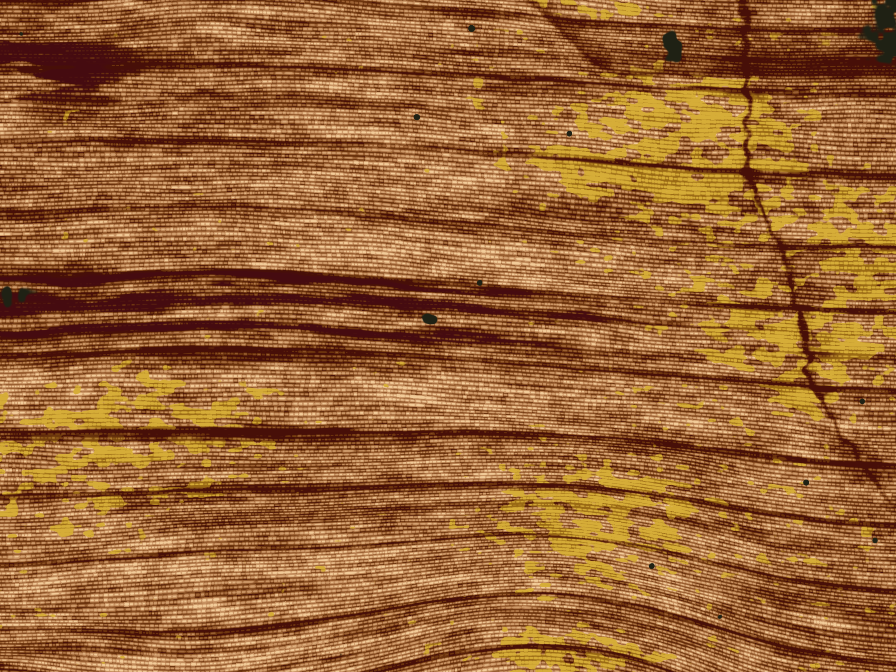
Write a WebGL 1 fragment shader that draws this texture.

```glsl
precision highp float;
// Stained wood section: fine rows of cells bent along growth lines, dark resin
// bands, yellow flecks and a ragged crack. A tone value is built from noise and
// distance functions, then coloured by a brown ramp; 2x2 samples smooth edges.
uniform vec2 u_resolution;
#define ROWS 165.0
#define CELLS 150.0
#define RING_GAP 0.104
#define RING_DARK 0.55
#define BASE_TONE 0.72
#define CELL_CONTRAST 0.78
#define STREAK_CONTRAST 0.62
#define PATCH_CONTRAST 0.50
#define FLECK_LIMIT 0.95
#define SAMPLE_STEP 0.36
const vec3 DEEP = vec3(0.28, 0.06, 0.03);
const vec3 UMBER = vec3(0.42, 0.20, 0.05);
const vec3 TAN = vec3(0.60, 0.37, 0.19);
const vec3 CREAM = vec3(0.79, 0.58, 0.39);
const vec3 PALE = vec3(0.95, 0.80, 0.60);
const vec3 PLUM = vec3(0.27, 0.04, 0.07);
const vec3 INK = vec3(0.12, 0.13, 0.08);
float hash(vec2 p) {
  vec3 q = fract(p.xyx * 0.1031);
  q += dot(q, q.yzx + 33.33);
  return fract((q.x + q.y) * q.z);
}
float noise(vec2 p) {
  vec2 i = floor(p), f = fract(p);
  f = f * f * (3.0 - 2.0 * f);
  return mix(mix(hash(i), hash(i + vec2(1.0, 0.0)), f.x),
             mix(hash(i + vec2(0.0, 1.0)), hash(i + 1.0), f.x), f.y);
}
float bell(float d) { return exp(-d * d); }
float blob(vec2 p, float x, float y, float rx, float ry) {
  return bell(length((p - vec2(x, y)) / vec2(rx, ry)));
}
// Height measured along the bent grain
float grainHeight(vec2 p) {
  float bulge = 0.10 * bell((p.x - 0.82) / 0.30) * (1.0 - smoothstep(0.0, 0.5, p.y));
  float droop = 0.05 * smoothstep(0.3, 1.33, p.x);
  return p.y - bulge + droop + 0.02 * (noise(p * vec2(3.0, 6.0)) - 0.5);
}
// Bright cells in uneven rows and dashes, with dark walls between
float cellRows(vec2 g) {
  float r = g.y * ROWS + 1.5 * noise(g * vec2(7.0, 24.0)), row = floor(r);
  float c = g.x * CELLS + 7.0 * hash(vec2(row, 3.0)) + 4.0 * noise(vec2(g.x * 20.0, row));
  float body = 0.5 - 0.5 * cos(6.28318 * fract(r));
  float wall = smoothstep(0.0, 0.3, 0.5 - abs(fract(c) - 0.5));
  float dash = 0.55 * (noise(vec2(g.x * 26.0, row * 7.0)) - 0.5);
  return body * mix(0.5, 1.0, wall) - 0.42 + dash + 0.5 * (hash(vec2(floor(c), row)) - 0.5);
}
float growthLines(vec2 g) {
  float k = g.y / RING_GAP - 0.6, ring = floor(k + 0.5);
  float d = (k - ring + 0.2 * (hash(vec2(ring, 9.0)) - 0.5)) * RING_GAP;
  d += 0.005 * (noise(g * vec2(22.0, 70.0)) - 0.5);
  float strength = mix(0.75, 1.25, noise(vec2(g.x * 4.0, ring * 5.0)));
  return strength * (bell(d / 0.0042) + 0.3 * bell((d + 0.006) / 0.012));
}
// Ragged resin strips, fading to the right
float resinBands(vec2 g) {
  float ragged = noise(g * vec2(9.0, 60.0)) + 0.5 * noise(g * vec2(30.0, 140.0)) - 0.75;
  float y = g.y + 0.016 * ragged;
  float strips = bell((y - 0.582) / 0.008) + bell((y - 0.55) / 0.012) + bell((y - 0.508) / 0.010);
  float reach = 1.0 - smoothstep(0.55, 1.2, g.x + 0.3 * ragged);
  float corner = blob(g, 0.0, 0.9, 0.24, 0.07) * smoothstep(-0.25, 0.1, ragged);
  float lower = blob(vec2(g.x, y), 0.38, 0.468, 0.26, 0.015);
  return min(1.15 * strips * reach + 1.3 * corner + 0.6 * lower, 1.0);
}
// Dark fold sweeping in from the top edge
float topFold(vec2 p) {
  float d = p.y - 0.885 - 0.13 * (1.0 - smoothstep(0.74, 0.93, p.x));
  return smoothstep(-0.004, 0.006, d) * exp(-max(d, 0.0) / 0.03);
}
float crack(vec2 p) {
  float fall = 1.0 - p.y, jag = noise(vec2(p.y * 16.0, 2.0)) + 0.4 * noise(p * 60.0);
  float d = p.x - 1.10 - 0.37 * fall * fall - 0.035 * (jag - 0.7);
  float halo = smoothstep(0.4, 0.75, noise(p * vec2(35.0, 50.0))) * bell(d / 0.04);
  return smoothstep(0.2, 0.3, p.y) * (bell(d / 0.005) + 0.5 * halo);
}
float yellowFlecks(vec2 p, vec2 g) {
  float zone = blob(p, 0.17, 0.36, 0.27, 0.09) + blob(p, 0.97, 0.79, 0.22, 0.10)
    + blob(p, 1.27, 0.56, 0.20, 0.18) + blob(p, 0.90, 0.22, 0.20, 0.08) + blob(p, 0.92, 0.99, 0.12, 0.03)
    + blob(p, 0.82, 0.02, 0.14, 0.04) + 0.7 * blob(p, 0.08, 0.22, 0.18, 0.06) + 0.3 * blob(p, 1.1, 0.5, 0.4, 0.5);
  float fleck = 0.75 * noise(g * vec2(52.0, 95.0)) + 0.25 * noise(g * vec2(110.0, 180.0));
  fleck += 0.35 * (noise(g * vec2(10.0, 22.0)) - 0.5);
  return smoothstep(0.0, 0.05, fleck + 0.52 * min(zone, 1.0) - FLECK_LIMIT);
}
// Knot, stained margins and scattered pits
float inkSpots(vec2 p) {
  float stain = blob(p, 1.0, 0.93, 0.016, 0.03) + blob(p, 1.34, 0.96, 0.06, 0.07)
    + 0.8 * blob(p, 0.0, 0.56, 0.06, 0.02) + blob(p, 0.64, 0.525, 0.014, 0.009);
  vec2 id = floor(p * 9.0), q = fract(p * 9.0) - 0.2 - 0.6 * vec2(hash(id), hash(id + 40.0));
  stain += step(0.92, hash(id + 17.0)) * bell(length(q) / 0.045);
  return smoothstep(0.35, 0.55, stain * (0.3 + 1.1 * noise(p * 90.0)));
}
vec3 section(vec2 p) {
  vec2 g = vec2(p.x, grainHeight(p));
  float band = resinBands(g);
  float shade = RING_DARK * growthLines(g) + 0.8 * band + 0.6 * topFold(p) + 0.55 * crack(p)
    + 0.3 * blob(p, 1.28, 0.92, 0.2, 0.05) + 0.3 * smoothstep(0.66, 0.9, noise(g * vec2(2.5, 65.0)));
  float streak = 0.5 * noise(g * vec2(10.0, 95.0)) + 0.5 * noise(g * vec2(36.0, 130.0)) - 0.5;
  float patches = 0.6 * noise(g * vec2(4.0, 14.0)) + 0.4 * noise(g * vec2(16.0, 40.0)) - 0.5;
  float grain = CELL_CONTRAST * cellRows(g) + STREAK_CONTRAST * streak + PATCH_CONTRAST * patches;
  float tone = BASE_TONE - 0.07 * smoothstep(0.6, 1.3, p.x) - shade + grain * (1.0 - 0.5 * min(shade, 1.0));
  vec3 colour = mix(DEEP, UMBER, smoothstep(0.02, 0.18, tone));
  colour = mix(mix(colour, TAN, smoothstep(0.30, 0.52, tone)), CREAM, smoothstep(0.62, 0.88, tone));
  colour = mix(colour, PALE, smoothstep(1.0, 1.4, tone));
  colour = mix(colour, PLUM, 0.8 * smoothstep(0.5, 0.9, band) * (1.0 - smoothstep(0.1, 0.4, tone)));
  vec3 yellow = mix(vec3(0.60, 0.41, 0.08), vec3(0.84, 0.68, 0.22), smoothstep(0.1, 0.75, tone));
  colour = mix(colour, yellow, yellowFlecks(p, g) * (1.0 - smoothstep(0.3, 0.6, shade)));
  return mix(colour, INK, inkSpots(p));
}
void main() {
  vec3 sum = vec3(0.0);
  for (int i = 0; i < 4; i++) {
    vec2 corner = vec2(mod(float(i), 2.0), floor(float(i) / 2.0)) - 0.5;
    sum += section((gl_FragCoord.xy + SAMPLE_STEP * corner) / u_resolution.y);
  }
  gl_FragColor = vec4(sum * 0.25, 1.0);
}
```
